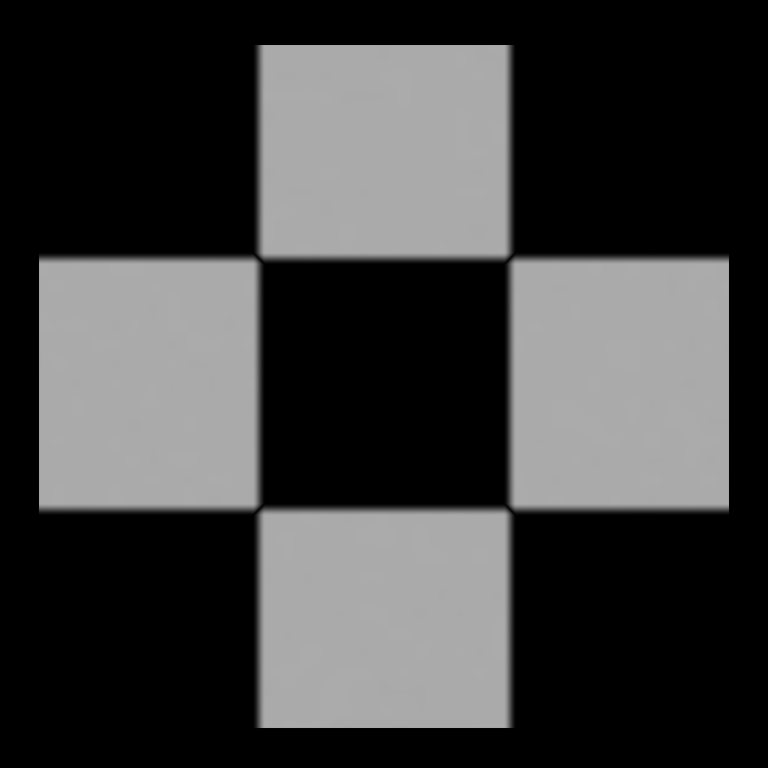
Write a WebGL 1 fragment shader that draws this background.

```glsl
precision highp float;

uniform vec2 u_resolution;

const float GRAY = 0.667;
const float GRAIN = 0.006;
const float BLUR = 0.0085;

// Soft band: 1 between low and high, 0 outside
float band(float x, float low, float high, float softness) {
  return smoothstep(low - softness, low + softness, x)
       - smoothstep(high - softness, high + softness, x);
}

float hash(vec2 p) {
  return fract(sin(dot(p, vec2(127.1, 311.7))) * 43758.5);
}

float valueNoise(vec2 p) {
  vec2 cell = floor(p);
  vec2 f = fract(p);
  f = f * f * (3.0 - 2.0 * f);
  float lower = mix(hash(cell), hash(cell + vec2(1.0, 0.0)), f.x);
  float upper = mix(hash(cell + vec2(0.0, 1.0)), hash(cell + 1.0), f.x);
  return mix(lower, upper, f.y);
}

void main() {
  vec2 uv = gl_FragCoord.xy / u_resolution;
  float pixel = 0.6 / min(u_resolution.x, u_resolution.y);

  // Two crossing blurred bands cancel where they overlap
  float column = band(uv.x, 0.3372, 0.6641, BLUR);
  float row = band(uv.y, 0.3366, 0.6634, BLUR);
  float arms = abs(column - row);

  // Crisp outer frame cuts the arm ends
  float frame = band(uv.x, 0.0508, 0.9492, pixel)
              * band(uv.y, 0.0521, 0.9414, pixel);

  // Faint mottling of the gray
  float tone = GRAY + GRAIN * (valueNoise(uv * 40.0) - 0.5);

  gl_FragColor = vec4(vec3(tone * arms * frame), 1.0);
}
```
